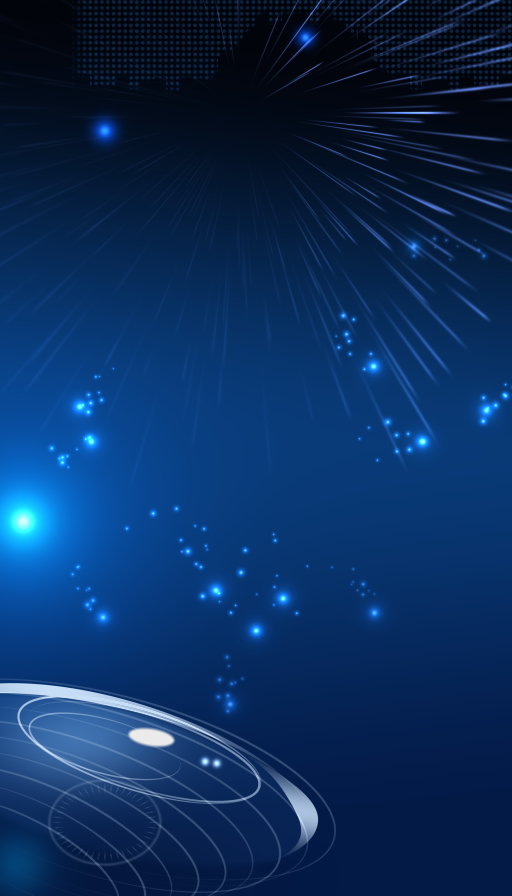
Reproduce this background procedurally as a WebGL 1 fragment shader.

```glsl
precision highp float;
// Deep blue sky with a teal flare, star clusters and a burst of streaks over a dotted
// panel; a tilted glass disc of thin arcs rises at the lower left.
// Layers are gradients, hashed loops, polar cells and ellipse distances.
uniform vec2 u_resolution;

#define NIGHT vec3(0.006, 0.016, 0.045)
#define AZURE vec3(0.035, 0.23, 0.47)
#define NAVY vec3(0.012, 0.10, 0.275)
#define STAR_BLUE vec3(0.08, 0.5, 1.0)
#define ICE vec3(0.78, 0.87, 0.97)
#define FLARE_POS vec2(0.026, 0.418)
#define BURST_POS vec2(0.267, 0.874)
#define DISC_POS vec2(0.124, 0.13)
#define DISC_SIZE vec2(0.234, 0.085)
#define DISC_TILT -0.26
#define DOT_PITCH 0.0065

float hash(vec2 v) { return fract(sin(dot(v, vec2(127.1, 311.7))) * 43758.5); }

float bell(float x) { return exp(-x * x); }

float glow(vec2 p, vec2 center, float size) { return bell(length(p - center) / size); }

// Soft halo in x, hot core in y
vec2 star(vec2 p, vec2 center, float size) {
  return vec2(glow(p, center, size), glow(p, center, size * 0.38));
}

// Stars strewn from span.xy to span.zw, brightest at the end
vec3 cluster(vec2 p, vec4 span, float spread) {
  vec2 light = star(p, span.zw, 0.0065);
  light.x += 0.22 * glow(p, span.zw, 0.015);
  for (int i = 0; i < 9; i++) {
    vec2 seed = span.xy * 17.0 + float(i);
    vec2 jitter = vec2(hash(seed), hash(seed + 5.3)) - 0.5;
    float h = hash(seed + 9.1);
    vec2 center = mix(span.xy, span.zw, float(i) / 9.0) + jitter * spread;
    light += star(p, center, 0.0018 + 0.0025 * h * h) * (0.35 + 0.5 * h);
  }
  return STAR_BLUE * light.x * 0.75 + ICE * light.y * 0.6;
}

vec2 turn(vec2 v, float a) {
  return vec2(cos(a) * v.x + sin(a) * v.y, cos(a) * v.y - sin(a) * v.x);
}

// Approximate signed distance to an ellipse in its own axes
float ellipse(vec2 q, vec2 r) {
  float k = length(q / r);
  return (k - 1.0) * k / max(length(q / (r * r)), 0.001);
}

// Ellipse outline, widest and brightest around the angle peak
float arc(vec2 p, vec2 center, vec2 r, float tilt, float peak, float focus, float width) {
  vec2 q = turn(p - center, tilt);
  float w = pow(0.5 + 0.5 * cos(atan(q.y / r.y, q.x / r.x) - peak) + 0.0001, focus);
  float edge = 0.7 / u_resolution.y;
  return w * (1.0 - smoothstep(width * w - edge, width * w + edge, abs(ellipse(q, r))));
}

// Streaks in polar cells, strongest toward the right
float streaks(vec2 p, float count, float seed) {
  vec2 d = p - BURST_POS;
  float r = length(d);
  float turns = (atan(d.y, d.x) / 6.28318 + 0.5) * count;
  vec2 id = vec2(floor(turns), seed);
  float across = (fract(turns) - 0.5) * 6.28318 / count * r;
  float along = (r - 0.02 - 0.28 * hash(id)) / (0.05 + 0.12 * hash(id + 3.0));
  float body = smoothstep(0.0, 0.75, along) * (1.0 - smoothstep(0.8, 1.0, along));
  float aim = smoothstep(-0.25, 0.95, dot(d / max(r, 0.001), vec2(0.94, 0.34)));
  float thin = 0.0007 + 0.0012 * smoothstep(0.1, 0.35, r);
  return body * bell(across / thin) * (0.08 + 0.8 * aim) * (0.35 + 0.65 * hash(id + 7.0));
}

// Dotted panel above a ragged dark skyline
float dotPanel(vec2 p) {
  float x = (p.x - 0.335) / 0.085;
  float skyline = 0.905 + 0.075 * bell(x * x) + 0.008 * sin(floor(p.x * 70.0) * 2.3);
  float panel = smoothstep(0.0, 0.006, p.y - skyline) * smoothstep(0.075, 0.1, p.x);
  return panel * (1.0 - smoothstep(0.18, 0.42, length(fract(p / DOT_PITCH) - 0.5)));
}

vec3 disc(vec2 p, vec3 col) {
  // Glass haze, darker toward the base
  float inside = 1.0 - smoothstep(-0.012, 0.002, ellipse(turn(p - DISC_POS, DISC_TILT), DISC_SIZE));
  float haze = glow(p * vec2(0.55, 1.0), vec2(0.048, 0.172), 0.055);
  col += inside * (vec3(0.22, 0.27, 0.29) * haze + vec3(0.02, 0.04, 0.06));
  col = mix(col, vec3(0.02, 0.09, 0.22), 0.55 * glow(p * vec2(0.5, 1.0), vec2(0.07, 0.02), 0.075));
  col += vec3(0.0, 0.16, 0.2) * glow(p, vec2(0.02, 0.035), 0.035);
  // Rims and nested rings
  float line = arc(p, DISC_POS, DISC_SIZE, DISC_TILT, 1.95, 5.0, 0.006);
  line += 0.85 * arc(p, DISC_POS, DISC_SIZE * 0.97, DISC_TILT, 0.25, 24.0, 0.011);
  line += 0.8 * arc(p, vec2(0.156, 0.163), vec2(0.141, 0.045), -0.3, 2.9, 0.35, 0.0012);
  line += 0.6 * arc(p, vec2(0.16, 0.161), vec2(0.135, 0.041), -0.3, 0.2, 0.6, 0.0013);
  line += 0.6 * arc(p, vec2(0.117, 0.167), vec2(0.087, 0.03), -0.27, 3.6, 0.4, 0.001);
  for (int i = 0; i < 9; i++) {
    float k = float(i);
    line += 0.24 * arc(p, DISC_POS - vec2(0.012, 0.011) * k, DISC_SIZE * (1.1 - 0.075 * k),
      DISC_TILT - 0.03 * k, 0.9 + 0.5 * sin(k * 2.4), 1.2, 0.0012);
  }
  // Faint dial with ticks
  vec2 dial = p - vec2(0.117, 0.082);
  float rim = ellipse(dial, vec2(0.062, 0.047));
  float tick = smoothstep(0.5, 0.9, cos(atan(dial.y * 1.3, dial.x) * 44.0));
  line += 0.17 * bell(rim / 0.0016) + 0.12 * tick * bell((rim + 0.009) / 0.004);
  col = mix(col, ICE, clamp(line, 0.0, 1.0));
  // Polished highlight and twin sparks
  float shine = ellipse(turn(p - vec2(0.169, 0.177), -0.15), vec2(0.026, 0.01));
  col = mix(col, vec3(0.92), 1.0 - smoothstep(-0.003, 0.002, shine));
  return col + ICE * (glow(p, vec2(0.229, 0.15), 0.004) + glow(p, vec2(0.242, 0.148), 0.004));
}

void main() {
  vec2 p = gl_FragCoord.xy / u_resolution.y;
  // Sky and flare
  vec3 col = mix(AZURE, NIGHT, smoothstep(0.52, 0.97, p.y + 0.14 * (p.x - 0.24)));
  col = mix(NAVY, col, smoothstep(0.04, 0.5, p.y - 0.12 * (p.x - 0.28)));
  col += vec3(0.0, 0.1, 0.22) * glow(p, FLARE_POS, 0.16) + vec3(0.0, 0.2, 0.28) * glow(p, FLARE_POS, 0.065);
  col += vec3(0.05, 0.42, 0.25) * glow(p, FLARE_POS, 0.028) + ICE * glow(p, FLARE_POS, 0.009);
  // Panel, burst and beacons
  col += vec3(0.035, 0.12, 0.2) * dotPanel(p);
  col += vec3(0.36, 0.48, 0.82) * (streaks(p, 90.0, 1.0) + streaks(p, 127.0, 4.0) + streaks(p, 61.0, 8.0));
  vec2 beacons = star(p, vec2(0.117, 0.854), 0.013) + star(p, vec2(0.341, 0.958), 0.01);
  col += vec3(0.02, 0.24, 0.75) * beacons.x + vec3(0.15, 0.35, 0.4) * beacons.y;
  // Star clusters
  col += cluster(p, vec4(0.124, 0.581, 0.089, 0.546), 0.02);
  col += cluster(p, vec4(0.057, 0.482, 0.102, 0.507), 0.025);
  col += cluster(p, vec4(0.387, 0.651, 0.417, 0.591), 0.04);
  col += cluster(p, vec4(0.414, 0.507, 0.471, 0.507), 0.045);
  col += cluster(p, vec4(0.568, 0.565, 0.543, 0.542), 0.03);
  col += cluster(p, vec4(0.169, 0.408, 0.241, 0.341), 0.07);
  col += cluster(p, vec4(0.224, 0.408, 0.286, 0.296), 0.06);
  col += cluster(p, vec4(0.276, 0.391, 0.316, 0.332), 0.07);
  col += cluster(p, vec4(0.085, 0.371, 0.115, 0.311), 0.025) * 0.7;
  col += cluster(p, vec4(0.388, 0.375, 0.418, 0.316), 0.035) * 0.6;
  col += cluster(p, vec4(0.254, 0.258, 0.257, 0.214), 0.03) * 0.5;
  col += cluster(p, vec4(0.54, 0.72, 0.462, 0.725), 0.025) * 0.5;
  gl_FragColor = vec4(clamp(disc(p, col), 0.0, 1.0), 1.0);
}
```
